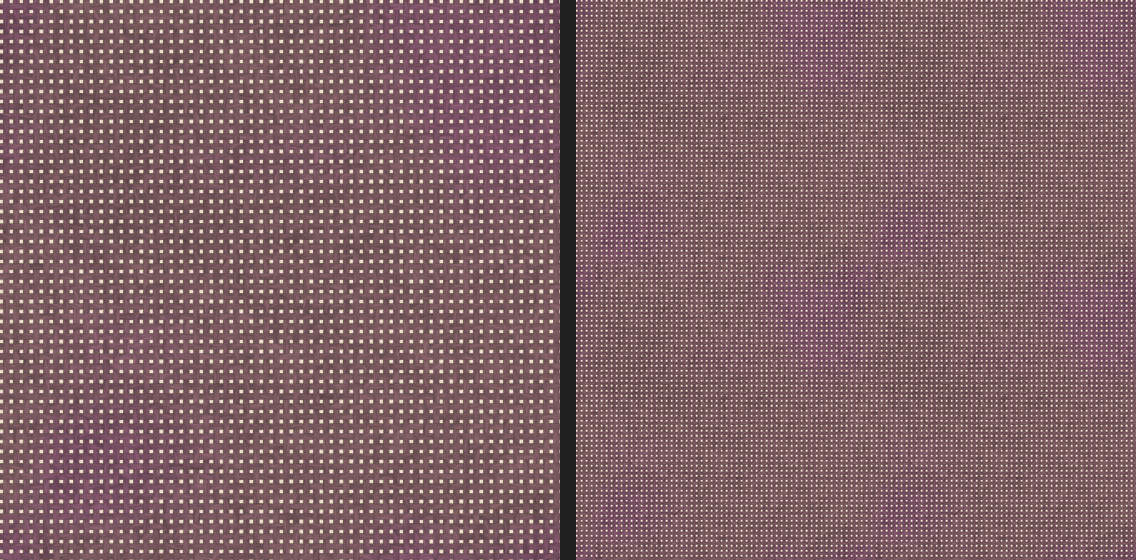
Left, the tile; right, the same tile 2 across and 2 down.
Give the GLSL for this texture, as a WebGL 1 fragment shader.

```glsl
precision highp float;
// Open plain weave: 56 by 56 plum threads with small square cream holes between them.
// Each thread rises and dips by checker parity and carries wavy stretched-noise fibres.
// Wrapping noise adds uneven thread tone and broad fading from plum to brown.
uniform vec2 u_resolution;

const float THREADS = 56.0;

float hash(vec2 p) {
  vec3 q = fract(vec3(p.xyx) * 0.1031);
  q += dot(q, q.yzx + 33.33);
  return fract((q.x + q.y) * q.z);
}

// Value noise that wraps after "period" lattice cells
float noise(vec2 p, vec2 period) {
  vec2 i = floor(p), f = fract(p);
  f = f * f * (3.0 - 2.0 * f);
  vec2 a = mod(i, period), b = mod(i + 1.0, period);
  return mix(mix(hash(a), hash(vec2(b.x, a.y)), f.x),
             mix(hash(vec2(a.x, b.y)), hash(b), f.x), f.y);
}

// Fine strands running along y, bent sideways by a slower noise
float fibres(vec2 uv) {
  float bend = 3.2 * noise(uv * THREADS, vec2(THREADS));
  vec2 fine = THREADS * vec2(5.0, 1.0);
  vec2 coarse = THREADS * vec2(3.0, 0.5);
  return 0.6 * noise(uv * fine + vec2(bend, 0.0), fine)
       + 0.4 * noise(uv * coarse + vec2(bend, 0.0), coarse);
}

// Brightness of a thread along y, from its height, roundness and fibres
float threadShade(vec2 uv, float across, float height) {
  vec2 slubs = THREADS * vec2(1.0, 0.25);
  float slub = noise(uv * slubs, slubs);
  return 0.94 + 0.04 * height - 0.25 * across * across
       + 0.34 * (fibres(uv) - 0.5) + 0.10 * (slub - 0.5);
}

void main() {
  vec2 uv = gl_FragCoord.xy / u_resolution;
  float pixel = THREADS / min(u_resolution.x, u_resolution.y);

  // Hole centres fall on whole numbers, thread centres halfway between
  vec2 grid = uv * THREADS - vec2(0.13, 0.85);
  vec2 cell = floor(grid);
  vec2 f = fract(grid) - 0.5;
  float parity = 1.0 - 2.0 * mod(cell.x + cell.y, 2.0);

  // Thread coverage with slightly uneven edges
  vec2 halfWidth = 0.325 + 0.05 * (vec2(noise(uv * THREADS, vec2(THREADS)),
                                       noise(uv.yx * THREADS, vec2(THREADS))) - 0.5);
  float soft = 0.025 + 0.5 * pixel;
  vec2 cover = 1.0 - smoothstep(halfWidth - soft, halfWidth + soft, abs(f));

  // Over and under: the higher thread shows at each crossing
  vec2 height = parity * cos(3.14159 * f.yx) * vec2(1.0, -1.0);
  float warp = threadShade(uv, f.x, height.x);
  float weft = threadShade(uv.yx + vec2(0.0, 0.5), f.y, height.y);
  float warpOnTop = cover.x * mix(1.0, step(0.0, parity), cover.y);
  float shade = mix(weft, warp, warpOnTop);

  // Soft shadow where the upper thread crosses the lower one
  float edge = parity > 0.0 ? abs(f.x) : abs(f.y);
  shade -= 0.07 * smoothstep(0.2, 0.33, edge) * cover.x * cover.y;

  // Broad fading and fine mottling of the dye
  float fade = 0.65 * noise(uv * 3.0 + 0.4, vec2(3.0))
             + 0.35 * noise(uv * 7.0, vec2(7.0));
  float mottle = noise(uv * 224.0, vec2(224.0)) - 0.5;
  vec3 plum = vec3(0.490, 0.325, 0.405);
  vec3 brown = vec3(0.475, 0.350, 0.370);
  vec3 cloth = mix(plum, brown, smoothstep(0.3, 0.75, fade));
  cloth *= shade + 0.05 * mottle + 0.08 * (noise(uv * 5.0, vec2(5.0)) - 0.5);

  // Cream backing seen through the holes
  float hole = (1.0 - cover.x) * (1.0 - cover.y);
  vec3 cream = vec3(0.925, 0.885, 0.795) * (1.0 + 0.05 * mottle);
  gl_FragColor = vec4(mix(cloth, cream, hole), 1.0);
}
```
